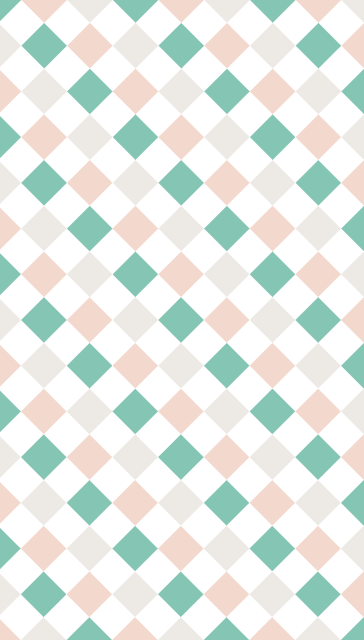
A WebGL 2 fragment shader for this pattern:

```glsl
#version 300 es
precision highp float;
// Checkerboard of touching diamonds in teal, blush and warm grey on white.

uniform vec2 u_resolution;
out vec4 fragColor;

// Signed distance to a diamond whose corners lie at radius r on the axes.
float diamond(vec2 p, float r) {
    return (abs(p.x) + abs(p.y) - r) * 0.70711;
}

// The three colours follow one another along each row.
vec3 diamondColor(float index) {
    const vec3 teal = vec3(0.522, 0.773, 0.706);
    const vec3 blush = vec3(0.953, 0.847, 0.804);
    const vec3 warmGrey = vec3(0.929, 0.918, 0.902);
    return index < 0.5 ? teal : index < 1.5 ? blush : warmGrey;
}

void main() {
    // Fourteen square cells fill the height; rows are centred on whole numbers.
    float pixel = 14.0 / u_resolution.y;
    vec2 p = gl_FragCoord.xy * pixel;

    // Offset the columns, with a very slight lean.
    p.x -= 0.953 + 0.001 * p.y;
    vec2 cell = floor(p + 0.5);
    vec2 local = p - cell;

    // Each row shifts the colour sequence by one cell.
    float index = mod(cell.x + cell.y + 2.0, 3.0);

    // Blend over one pixel at the diamond edge.
    float d = diamond(local, 0.498);
    float coverage = clamp(0.5 - d / pixel, 0.0, 1.0);
    fragColor = vec4(mix(vec3(1.0), diamondColor(index), coverage), 1.0);
}
```
